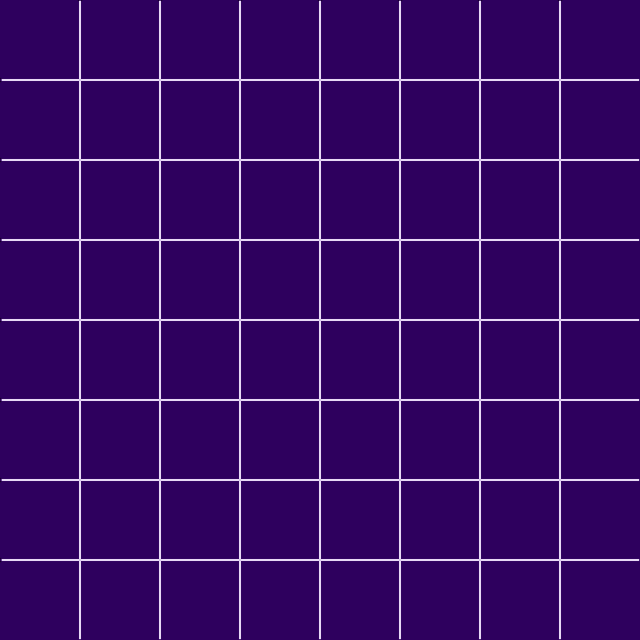
Write a three.js fragment shader that draws this pattern.

```glsl
// Thin pale lavender grid of eight by eight square cells on deep violet.
varying vec2 vUv;

const float CELLS = 8.0;
const float LINE_WIDTH = 0.0032;
const vec2 LINE_START = vec2(0.0026, 0.0013);
const vec2 LINE_END = vec2(0.9987, 0.9987);
const float CROSSING_DIM = 0.1;
const float SPECK_SIZE = 0.0018;
const float SPECK_OFFSET = 0.0025;
const float SPECK_DARKNESS = 0.6;
const vec3 GROUND = vec3(0.18, 0.0, 0.37);
const vec3 LINE = vec3(0.91, 0.85, 0.96);

// Smoothed coverage of a band, from the distance to its centre.
vec2 band(vec2 dist, float halfWidth, vec2 pixel) {
  return clamp((halfWidth - dist) / pixel + 0.5, 0.0, 1.0);
}

void main() {
  vec2 pixel = max(fwidth(vUv), vec2(1e-5));

  // Distance to the nearest inner grid line on each axis
  vec2 nearest = clamp(floor(vUv * CELLS + 0.5), 1.0, CELLS - 1.0) / CELLS;
  vec2 dist = abs(vUv - nearest);

  // Lines stop just short of the borders
  vec2 extent = clamp((vUv - LINE_START) / pixel + 0.5, 0.0, 1.0)
              * clamp((LINE_END - vUv) / pixel + 0.5, 0.0, 1.0);
  vec2 lines = band(dist, 0.5 * LINE_WIDTH, pixel) * extent.yx;
  float crossing = lines.x * lines.y;
  float ink = max(lines.x, lines.y) * (1.0 - CROSSING_DIM * crossing);

  // Dark specks flank the line ends at the left and top borders
  vec2 flank = band(abs(dist - SPECK_OFFSET), 0.5 * SPECK_SIZE, pixel);
  vec2 border = band(vec2(vUv.x, 1.0 - vUv.y), SPECK_SIZE, pixel);
  float speck = max(flank.y * border.x, flank.x * border.y);

  vec3 ground = GROUND * (1.0 - SPECK_DARKNESS * speck);
  gl_FragColor = vec4(mix(ground, LINE, ink), 1.0);
}
```
